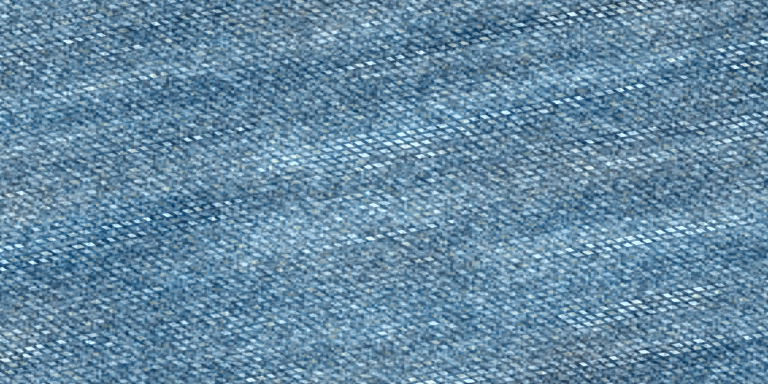
Write a WebGL 1 fragment shader that draws this texture.

```glsl
precision highp float;

uniform vec2 u_resolution;

const float THREAD_ANGLE = 0.202;
const float ROWS = 60.0;        // thread rows per canvas height
const float STITCHES = 36.0;    // stitches per canvas height, along a row
const float TWILL_SHIFT = 0.62; // stitch offset from one row to the next
const float GRAIN = 142.0;      // fibre specks per canvas height

const vec3 INDIGO = vec3(0.125, 0.27, 0.39);
const vec3 PALE = vec3(0.81, 0.935, 1.0);
const vec3 CREAM_SHIFT = vec3(0.04, 0.0, -0.06);
const vec3 BLUE_SHIFT = vec3(-0.13, 0.01, 0.10);

float hash(vec2 p) {
  vec3 q = fract(vec3(p.xyx) * vec3(0.1031, 0.1030, 0.0973));
  q += dot(q, q.yzx + 33.33);
  return fract((q.x + q.y) * q.z);
}

// Cell noise; a small softness leaves flat specks, 0.5 blends fully
float cellNoise(vec2 p, float softness) {
  vec2 cell = floor(p);
  vec2 f = smoothstep(0.5 - softness, 0.5 + softness, fract(p));
  float low = mix(hash(cell), hash(cell + vec2(1.0, 0.0)), f.x);
  float high = mix(hash(cell + vec2(0.0, 1.0)), hash(cell + vec2(1.0, 1.0)), f.x);
  return mix(low, high, f.y);
}

float fbm(vec2 p) {
  float sum = 0.0;
  float weight = 0.5;
  for (int i = 0; i < 4; i++) {
    sum += weight * cellNoise(p, 0.5);
    p = p * 2.03 + 17.3;
    weight *= 0.5;
  }
  return sum / 0.9375;
}

vec2 rotate(vec2 p, float angle) {
  float c = cos(angle);
  float s = sin(angle);
  return vec2(c * p.x + s * p.y, c * p.y - s * p.x);
}

// Soft dash centred in a unit cell
float dash(vec2 local, vec2 halfSize, vec2 blur) {
  vec2 d = abs(local - 0.5);
  vec2 cover = 1.0 - smoothstep(halfSize - blur, halfSize + blur, d);
  return cover.x * cover.y;
}

void main() {
  vec2 p = gl_FragCoord.xy / u_resolution.y;
  float pixel = 1.0 / u_resolution.y;

  // Thread coordinates with a slight sag
  vec2 thread = rotate(p, THREAD_ANGLE);
  thread.y += 0.010 * (cellNoise(p * vec2(1.5, 2.0) + 5.0, 0.5) - 0.5);

  // Slanted twill stitches, lined up into descending wales
  float rowPos = thread.y * ROWS + 50.0;
  float row = floor(rowPos);
  float sway = 0.5 * cellNoise(thread * 9.0 + 70.0, 0.5);
  float along = thread.x * STITCHES + rowPos * TWILL_SHIFT + sway;
  vec2 stitchId = vec2(floor(along) + 40.0, row);
  float stitchRandom = hash(stitchId);
  vec2 halfSize = vec2(0.24 + 0.14 * hash(stitchId + 51.0), 0.31);
  vec2 blur = vec2(0.06, 0.08) + 0.4 * pixel * vec2(STITCHES, ROWS);
  float stitch = dash(vec2(fract(along), fract(rowPos)), halfSize, blur);
  float wale = -cos(6.28318 * along);

  // Worn rows come and go along their length
  float rowWear = cellNoise(vec2(thread.x * 1.8 + 11.0, row * 7.0), 0.5);
  float worn = smoothstep(0.58, 0.95, rowWear);

  // Long fading streaks, broad clouds and fine fibre specks
  float streak = fbm(vec2(thread.x * 1.2 + 3.0, thread.y * 17.0 + 30.0)) - 0.5;
  float cloud = fbm(p * 2.4 + 9.0) - 0.5;
  float faded = 1.0 - smoothstep(0.1, 1.1, length((p - vec2(1.15, 0.6)) * vec2(0.8, 1.0)));
  float grain = cellNoise(p * GRAIN, 0.3) - 0.5;
  float fibre = cellNoise(thread * vec2(55.0, 130.0) + 80.0, 0.4) - 0.5;

  float tone = 0.295 + 0.05 * faded + 0.055 * wale;
  tone += stitch * (0.04 + 0.32 * stitchRandom + 0.38 * worn * (0.4 + 0.6 * stitchRandom));
  tone += 0.42 * grain + 0.22 * fibre + 0.36 * streak + 0.20 * cloud;
  tone -= 0.08 * worn * (1.0 - stitch);

  // Dye colour with bluer patches and cream thread tips
  vec3 color = mix(INDIGO, PALE, clamp(tone, -0.08, 1.05));
  float blueness = fbm(thread * vec2(2.0, 9.0) + 60.0) - 0.43;
  float speckHue = cellNoise(p * 90.0 + 33.0, 0.4) - 0.5;
  color += BLUE_SHIFT * (0.8 * blueness + 0.5 * speckHue) * (1.0 - 0.6 * stitch);
  color += CREAM_SHIFT * stitch * smoothstep(0.7, 1.0, hash(stitchId + 91.0));

  gl_FragColor = vec4(clamp(color, 0.0, 1.0), 1.0);
}
```
